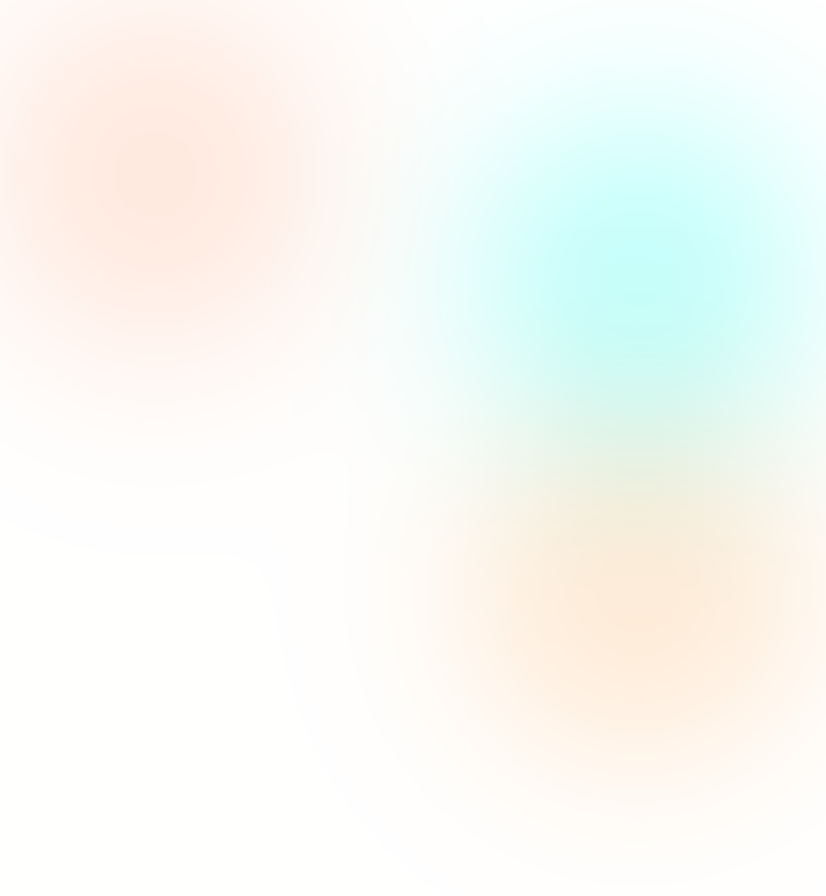
Write a Shadertoy shader that draws this background.

```glsl
#define PAPER vec3(1.0, 0.999, 0.997)
#define PEACH vec3(1.0, 0.918, 0.880)
#define CYAN vec3(0.780, 1.0, 0.990)
#define APRICOT vec3(1.0, 0.926, 0.852)
#define PEACH_CENTER vec2(0.188, 0.805)
#define CYAN_CENTER vec2(0.774, 0.686)
#define APRICOT_CENTER vec2(0.772, 0.342)
#define PEACH_RADII vec2(0.228, 0.222)
#define CYAN_RADII vec2(0.228, 0.212)
#define APRICOT_RADII vec2(0.230, 0.214)
#define FALLOFF 2.3

// Soft elliptical filter: full tint at the center, clear at the rim
vec3 glow(vec2 uv, vec2 center, vec2 radii, vec3 tint) {
    float dist = length((uv - center) / radii);
    return mix(vec3(1.0), tint, exp(-pow(dist, FALLOFF)));
}

void mainImage(out vec4 fragColor, in vec2 fragCoord) {
    vec2 uv = fragCoord / iResolution.xy;

    // Overlapping glows multiply like translucent inks
    vec3 color = PAPER;
    color *= glow(uv, PEACH_CENTER, PEACH_RADII, PEACH);
    color *= glow(uv, CYAN_CENTER, CYAN_RADII, CYAN);
    color *= glow(uv, APRICOT_CENTER, APRICOT_RADII, APRICOT);

    fragColor = vec4(color, 1.0);
}
```
